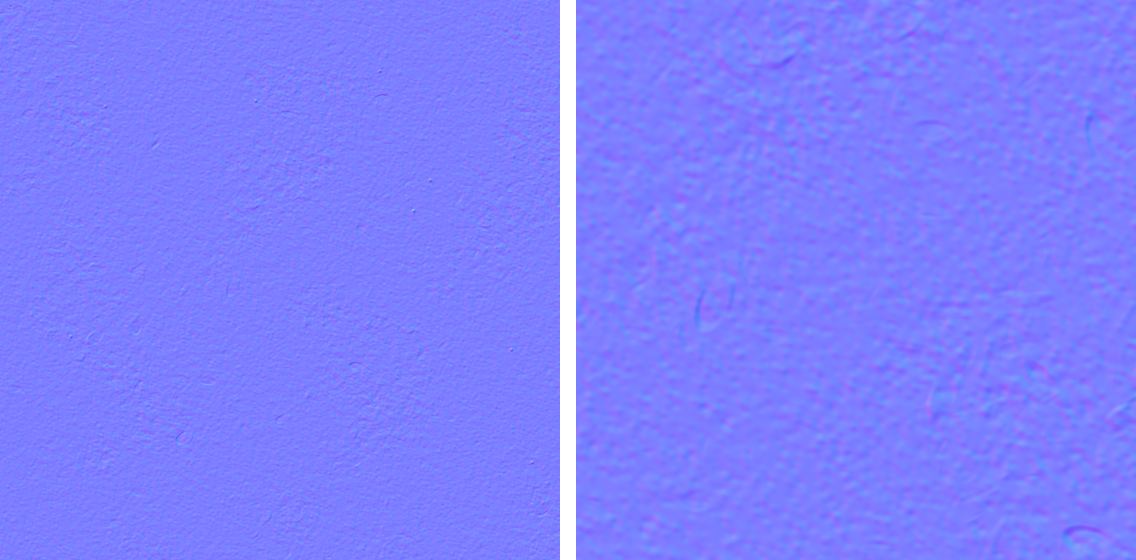
Left: the whole. Right: its middle third, enlarged.
Give the GLSL for this texture map, as a WebGL 1 fragment shader.

```glsl
precision highp float;
uniform vec2 u_resolution;

vec3 hash3(vec2 c) {
  vec3 q = fract(c.xyx * vec3(0.1031, 0.1030, 0.0973));
  q += dot(q, q.yxz + 33.33);
  return fract((q.xxy + q.yzz) * q.zyx);
}

mat2 rotation(float a) {
  return mat2(cos(a), -sin(a), sin(a), cos(a));
}

// Broad irregular areas of rougher plaster, 0 to 1
float roughness(vec2 p) {
  p += 0.06 * sin(p.yx * vec2(13.0, 10.0) + vec2(1.0, 4.0));
  float s = sin(15.0 * p.x + 4.0 * p.y + 3.6) + sin(9.0 * p.y - 13.0 * p.x + 1.0)
          + 0.7 * sin(27.0 * p.x - 19.0 * p.y) + 0.6 * sin(33.0 * p.y + 21.0 * p.x);
  return smoothstep(-0.3, 2.3, s);
}

// Cellular field of soft bumps and dents, in cell units
float grain(vec2 p) {
  vec2 cell = floor(p);
  float h = 0.0;
  for (int j = -1; j <= 1; j++)
    for (int i = -1; i <= 1; i++) {
      vec2 c = cell + vec2(i, j);
      vec3 r = hash3(c + 57.0);
      vec2 d = p - c - r.xy;
      h += (2.0 * r.z - 1.0) * exp(-4.0 * dot(d, d));
    }
  return h;
}

// Scattered tilted oval flakes with crisp rims, height in canvas units
float flakes(vec2 p, float cells, float seed) {
  vec2 g = p * cells, cell = floor(g);
  float h = 0.0;
  for (int j = -1; j <= 1; j++)
    for (int i = -1; i <= 1; i++) {
      vec2 c = cell + vec2(i, j);
      vec3 r = hash3(c + seed), s = hash3(c + seed + 311.0);
      vec2 center = c + r.xy;
      float present = step(r.z, mix(0.12, 0.85, roughness(center / cells)));
      vec2 d = rotation(1.0 + 2.8 * (s.x - 0.5)) * (g - center);
      float major = mix(0.2, 0.48, s.y);
      float minor = major * mix(0.2, 0.7, s.z);
      float rim = (length(d / vec2(major, minor)) - 1.0) * minor / cells;
      float mask = 1.0 - smoothstep(-0.0022, 0.0014, rim);
      float lift = 0.0007 * (fract(s.x * 17.0 + s.y * 9.0) - 0.4);
      float tilt = 0.12 * dot(d, hash3(c + seed + 97.0).xy - 0.5) / cells;
      h += present * mask * (lift + tilt);
    }
  return h;
}

// A few small deep pinholes
float pinholes(vec2 p) {
  vec2 g = p * 14.0, c = floor(g);
  vec3 r = hash3(c + 741.0);
  vec2 d = (g - c - mix(vec2(0.2), vec2(0.8), r.xy)) / 14.0;
  return -0.0016 * step(r.z, 0.03) * exp(-dot(d, d) / 0.000006);
}

float surface(vec2 p) {
  float rough = roughness(p);
  // Grain is slightly stretched along the falling diagonal
  vec2 q = rotation(-0.65) * p;
  q.x *= 0.82;
  float h = grain(q * 215.0) / 215.0 * mix(0.068, 0.088, rough);
  h += grain(q * 95.0 + 31.0) / 95.0 * mix(0.02, 0.05, rough);
  h += flakes(p, 27.0, 11.0) + 0.8 * flakes(p, 46.0, 167.0) + 0.6 * flakes(p, 78.0, 423.0);
  return h + pinholes(p);
}

void main() {
  vec2 p = gl_FragCoord.xy / u_resolution.y;
  float e = 0.0011;
  float h = surface(p);
  vec2 slope = vec2(surface(p + vec2(e, 0.0)), surface(p + vec2(0.0, e))) - h;
  // The green axis points down the canvas
  vec3 n = normalize(vec3(vec2(-0.9, 1.0) * slope / e, 1.0));
  gl_FragColor = vec4(vec2(0.489, 0.495) + 0.5 * n.xy, 0.5 + 0.5 * n.z, 1.0);
}
```
